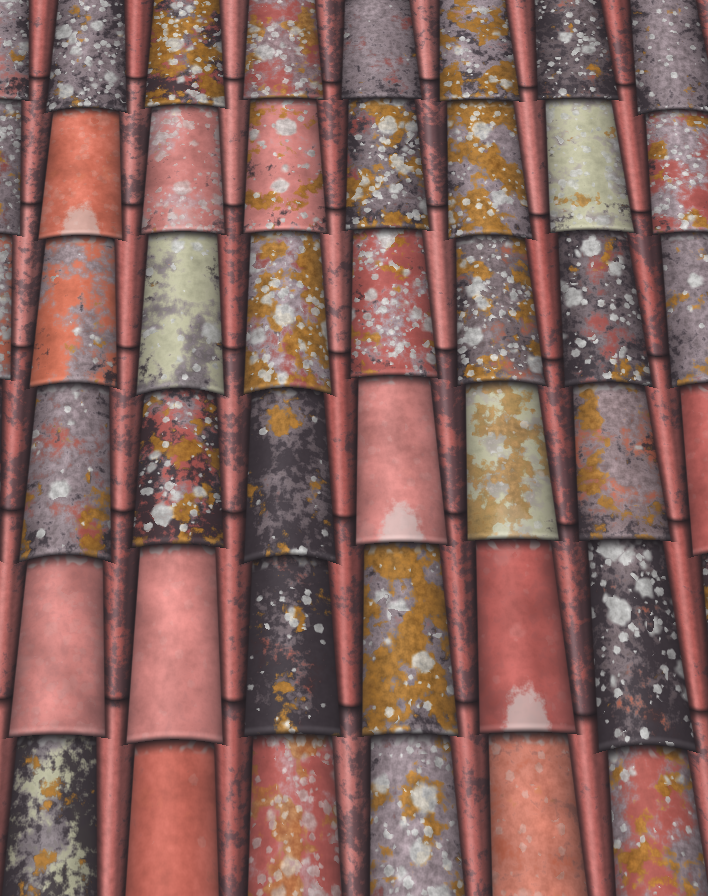
This texture is drawn by a WebGL 1 fragment shader. Its source:

```glsl
precision highp float;
// A weathered clay roof in perspective: columns of tapering, overlapping barrel
// tiles above sunken pan tiles. Hashes choose each tile's clay and age; gradient
// noise and scattered discs lay soot, stone patina, ochre and pale lichen on it.

uniform vec2 u_resolution;

#define PITCH_TOP 0.1345     // column spacing at the far edge, in canvas widths
#define PITCH_BOTTOM 0.1733  // column spacing at the near edge
#define VANISH_X 0.335       // where the columns run straight up
#define VANISH_COLUMN 1.53
#define TILE_LENGTH 1.55     // tile length over column spacing
#define HALF_TOP 0.335       // half width of a tile at its upper end
#define HALF_LIP 0.41        // half width of a tile at its lip
#define LIP_ARCH 0.04
#define ROW_JITTER 0.15
#define PAN_OFFSET 0.2       // shift of the pan joints against the lips
#define SEED 4.0

const vec3 BRICK = vec3(0.69, 0.36, 0.34);
const vec3 ORANGE = vec3(0.83, 0.45, 0.35);
const vec3 ROSE = vec3(0.79, 0.50, 0.48);
const vec3 CREAM = vec3(0.75, 0.74, 0.63);
const vec3 STONE = vec3(0.50, 0.46, 0.48);
const vec3 SOOT = vec3(0.21, 0.185, 0.205);
const vec3 OCHRE = vec3(0.60, 0.41, 0.17);
const vec3 LICHEN = vec3(0.76, 0.76, 0.75);

float hash(vec2 p) {
  vec3 q = fract(p.xyx * vec3(0.1031, 0.1030, 0.0973));
  q += dot(q, q.yzx + 33.33);
  return fract((q.x + q.y) * q.z);
}

float pick(vec2 tile, float k) { return hash(tile + k * 17.3 + SEED); }

float corner(vec2 cell, vec2 offset) {
  float a = 6.2832 * hash(cell);
  return dot(vec2(cos(a), sin(a)), offset);
}

float gradientNoise(vec2 p) {
  vec2 i = floor(p), f = fract(p), e = vec2(1.0, 0.0);
  vec2 w = f * f * f * (f * (f * 6.0 - 15.0) + 10.0);
  return mix(mix(corner(i, f), corner(i + e, f - e), w.x),
             mix(corner(i + e.yx, f - e.yx), corner(i + 1.0, f - 1.0), w.x), w.y);
}

float fbm(vec2 p) {
  float sum = 0.0, amp = 1.0;
  for (int i = 0; i < 3; i++) {
    sum += amp * gradientNoise(p);
    p = p * 2.1 + 11.7;
    amp *= 0.55;
  }
  return sum;
}

// Coverage of ragged discs, one in a share of the cells
float discs(vec2 p, float share) {
  p += 0.2 * vec2(gradientNoise(p * 2.5), gradientNoise(p * 2.5 + 40.0));
  float cover = 0.0;
  for (int y = -1; y <= 1; y++) {
    for (int x = -1; x <= 1; x++) {
      vec2 cell = floor(p) + vec2(float(x), float(y));
      vec2 centre = cell + vec2(hash(cell + 3.1), hash(cell + 8.7));
      float radius = mix(0.15, 0.6, pow(hash(cell + 5.3), 2.0));
      float disc = smoothstep(0.12, -0.12, distance(p, centre) - radius);
      cover = max(cover, disc * step(hash(cell + 1.9), share));
    }
  }
  return cover;
}

// Row position of the lip that ends tile n of a column
float lipRow(float column, float n, float u) {
  float h = hash(vec2(column, n) + SEED);
  return n + ROW_JITTER * (h - 0.5) - LIP_ARCH * (0.3 + h) * (1.0 - 6.0 * u * u);
}

// Shadow fades to neutral dark instead of deep red
vec3 shadow(vec3 c, float light) { return mix(SOOT * 0.6, c, light); }

vec3 coverColor(vec2 tile, vec2 q, float s, float f) {
  float kind = pick(tile, 1.0), age = smoothstep(0.12, 0.36, pick(tile, 2.0));
  vec3 clay = mix(BRICK, ORANGE, smoothstep(0.4, 0.6, kind));
  clay = mix(clay, ROSE, step(0.75, kind));
  clay = mix(clay, CREAM, step(0.92, kind));
  float broad = fbm(q * 2.2), fine = fbm(q * 14.0);
  vec3 c = clay * (1.0 + 0.2 * broad + 0.08 * fine);
  // Stone patina, then soot gathering at the rims
  float patina = broad + 0.4 * fine + 1.4 * pick(tile, 3.0) - 0.5;
  vec3 stone = STONE * (0.85 + 0.4 * pick(tile, 8.0) + 0.35 * fine);
  c = mix(c, stone, 0.95 * age * smoothstep(-0.3, 0.35, patina));
  float soot = 0.6 * fine + 0.6 * fbm(q * 2.8 + 20.0) + 1.1 * pick(tile, 4.0) - 0.62;
  soot += 0.3 * s * s + 0.25 * smoothstep(0.7, 1.0, f);
  c = mix(c, SOOT, mix(0.15, 0.88, age) * smoothstep(0.0, 0.55, soot));
  // Lichens
  float ochre = fbm(q * 2.8 + 60.0) + 0.3 * fine + 0.9 * pick(tile, 5.0) - 0.7;
  c = mix(c, OCHRE * (1.0 + 0.3 * fine), 0.9 * age * smoothstep(0.0, 0.25, ochre));
  float share = pick(tile, 6.0) * (0.6 + broad);
  float pale = max(discs(q * 5.5, 0.6 * share), discs(q * 14.0 + 30.0, 0.8 * share));
  c = mix(c, LICHEN * (0.97 + 0.25 * fine), 0.85 * pale * mix(0.1, 1.0, age));
  // Chalky bloom above the lip of a few clean tiles
  float bloom = 1.0 - length(vec2(s / 0.55, (1.0 - f) / 0.26)) + 0.2 * fine;
  bloom = smoothstep(0.0, 0.3, bloom) * step(0.75, pick(tile, 7.0)) * (1.0 - age);
  return mix(c, LICHEN, 0.6 * bloom);
}

vec3 panColor(float x, float row, float px) {
  float id = floor(x), u = fract(x) - 0.5;
  float r = row + PAN_OFFSET + 0.1 * (hash(vec2(id, 9.0)) - 0.5) + 1.2 * u * u;
  vec2 tile = vec2(id, floor(r) + 50.0);
  float f = fract(r);
  vec2 q = vec2(u, f * TILE_LENGTH) + tile * vec2(7.3, 5.1);
  float fine = fbm(q * 16.0);
  vec3 c = mix(BRICK, ROSE, 0.1 + 0.8 * pick(tile, 1.0)) * (0.95 + 0.12 * fine);
  float grime = 0.8 * fine + fbm(q * 3.0) + 1.1 * pick(tile, 2.0) - 0.5 + 1.5 * u;
  c = mix(c, SOOT * 1.3, 0.7 * smoothstep(-0.1, 0.7, grime));
  c = shadow(c, 1.0 - 0.45 * smoothstep(0.0, 0.06, u));
  c += 0.12 * smoothstep(0.05, 0.0, abs(u + 0.04));
  return shadow(c, smoothstep(-0.02, 0.05 + px, f) * smoothstep(-0.01, 0.02 + px, 1.0 - f));
}

void main() {
  vec2 p = gl_FragCoord.xy / u_resolution;
  float t = 1.0 - p.y;
  // Roof plane: x counts columns, row counts tiles down the slope
  float pitch = mix(PITCH_TOP, PITCH_BOTTOM, t);
  float x = (p.x - VANISH_X) / pitch + VANISH_COLUMN;
  float row = (0.0725 + 8.19 * t) / (1.0 + 0.4606 * t);
  float px = 1.0 / (u_resolution.x * pitch);

  float column = floor(x + 0.5), u = x - column;
  float n = floor(row + 0.5);
  n += step(lipRow(column, n, u), row);
  float below = row - lipRow(column, n - 1.0, u);
  float above = lipRow(column, n, u) - row;
  float f = below / (below + above);
  float halfWidth = mix(HALF_TOP, HALF_LIP, f);
  float s = clamp(u / halfWidth, -1.0, 1.0);

  // Barrel tile: round shading, bright rim, shadow cast by the lip above
  vec2 tile = vec2(column, n) + 20.0;
  vec2 q = vec2(u, f * TILE_LENGTH) + tile * vec2(7.3, 5.1);
  vec3 cover = coverColor(tile, q, s, f);
  float mortar = smoothstep(0.07, 0.04, below) * smoothstep(0.0, 0.3, gradientNoise(q * 12.0));
  cover = mix(cover, LICHEN, 0.6 * mortar);
  cover = shadow(cover, 0.42 + 0.62 * sqrt(1.0 - s * s) - 0.06 * s);
  cover += 0.05 * smoothstep(0.6, 0.0, abs(s + 0.2)) + 0.06 * smoothstep(0.05, 0.03, above);
  cover = shadow(cover, smoothstep(-0.02, 0.07 + px, below));
  cover = shadow(cover, smoothstep(-0.01, 0.02 + px, above));

  // Pan tile in the gap, dark where the barrels meet it
  float gap = abs(u) - halfWidth;
  vec3 pan = shadow(panColor(x, row, px), mix(0.25, 1.0, smoothstep(0.0, 0.07, gap)));
  gl_FragColor = vec4(mix(cover, pan, smoothstep(-px, px, gap)), 1.0);
}
```
